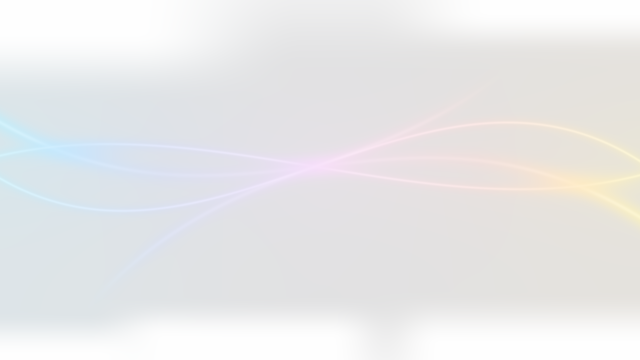
Reproduce this background procedurally as a WebGL 2 fragment shader.

```glsl
#version 300 es
precision highp float;

uniform vec2 u_resolution;
out vec4 fragColor;

const float ASPECT = 16.0 / 9.0;
const vec2 CROSSING = vec2(0.492, 0.537);

// Backdrop colours from left to right
const vec3 COOL_GRAY = vec3(0.868, 0.895, 0.908);
const vec3 MID_GRAY = vec3(0.884, 0.884, 0.888);
const vec3 WARM_GRAY = vec3(0.895, 0.885, 0.868);
const vec3 CLOUD_WHITE = vec3(0.996);

// Light colours at even steps from left to right
const int TINT_COUNT = 5;
const vec3 TINTS[TINT_COUNT] = vec3[](
    vec3(0.73, 0.94, 1.00), vec3(0.82, 0.86, 1.00), vec3(0.97, 0.87, 0.98),
    vec3(1.00, 0.86, 0.84), vec3(1.00, 0.96, 0.72));

// Strand heights: factors of x, x^2, x^3 and x^5 around the crossing
const int STRAND_COUNT = 4;
const vec4 STRANDS[STRAND_COUNT] = vec4[](
    vec4(0.116, 0.0, -0.392, 0.073), vec4(-0.165, 0.0, 0.170, 0.0),
    vec4(0.344, 0.0, -0.401, 0.0), vec4(0.363, -0.043, 0.578, 0.0));
// Per strand: core width, core strength, glow width, glow strength
const vec4 LIGHTS[STRAND_COUNT] = vec4[](
    vec4(0.0055, 0.35, 0.026, 0.36), vec4(0.0036, 0.70, 0.016, 0.30),
    vec4(0.0036, 0.75, 0.016, 0.30), vec4(0.0060, 0.35, 0.024, 0.30));

// Clouds: left, bottom, right, top; softness across and along the height
const int CLOUD_COUNT = 5;
const vec4 CLOUDS[CLOUD_COUNT] = vec4[](
    vec4(-1.0, 0.815, 0.34, 2.0), vec4(0.67, 0.91, 2.0, 2.0),
    vec4(0.20, -1.0, 0.575, 0.115), vec4(-1.0, -1.0, 0.25, 0.07),
    vec4(0.63, -1.0, 2.0, 0.115));
const vec2 CLOUD_SOFTNESS[CLOUD_COUNT] = vec2[](
    vec2(0.13, 0.10), vec2(0.10, 0.06), vec2(0.06, 0.06),
    vec2(0.10, 0.06), vec2(0.06, 0.075));

// Bright spots: centre in uv, then radii in canvas heights
const int SPOT_COUNT = 3;
const vec4 SPOTS[SPOT_COUNT] = vec4[](
    vec4(0.115, 0.580, 0.130, 0.032), vec4(0.490, 0.538, 0.110, 0.030),
    vec4(0.900, 0.490, 0.140, 0.036));
const float SPOT_STRENGTH = 0.62;
const float HAZE_HEIGHT = 0.17;
const float HAZE_STRENGTH = 0.15;

float bell(float x) {
    return exp(-x * x);
}

float softBox(vec2 p, vec4 box, vec2 softness) {
    vec2 lower = smoothstep(box.xy - softness, box.xy + softness, p);
    vec2 upper = 1.0 - smoothstep(box.zw - softness, box.zw + softness, p);
    return lower.x * lower.y * upper.x * upper.y;
}

vec3 tintAt(float x) {
    vec3 tint = TINTS[0];
    for (int i = 1; i < TINT_COUNT; i++) {
        float step01 = clamp(x * float(TINT_COUNT - 1) - float(i - 1), 0.0, 1.0);
        tint = mix(tint, TINTS[i], step01);
    }
    return tint;
}

// Approximate distance to a polynomial curve, corrected by its slope
float strandDistance(vec2 p, vec4 k) {
    float x = p.x;
    float x2 = x * x;
    float height = x * (k.x + x * k.y + x2 * k.z + x2 * x2 * k.w);
    float slope = k.x + 2.0 * x * k.y + 3.0 * x2 * k.z + 5.0 * x2 * x2 * k.w;
    return abs(p.y - height) / sqrt(1.0 + slope * slope);
}

void main() {
    vec2 uv = gl_FragCoord.xy / u_resolution;
    vec2 p = (uv - CROSSING) * vec2(ASPECT, 1.0);
    vec3 tint = tintAt(uv.x);

    // Backdrop with a faint band of coloured haze
    vec3 color = mix(COOL_GRAY, MID_GRAY, smoothstep(0.0, 0.5, uv.x));
    color = mix(color, WARM_GRAY, smoothstep(0.5, 1.0, uv.x));
    color = mix(color, tint, HAZE_STRENGTH * bell(p.y / HAZE_HEIGHT));

    // White clouds along the top and bottom
    float rim = smoothstep(0.80, 1.05, uv.y) + 1.0 - smoothstep(-0.05, 0.14, uv.y);
    color = mix(color, CLOUD_WHITE, 0.5 * rim);
    for (int i = 0; i < CLOUD_COUNT; i++) {
        color = mix(color, CLOUD_WHITE, softBox(uv, CLOUDS[i], CLOUD_SOFTNESS[i]));
    }

    // Glowing strands; the first gains light outward, the last fades out
    float outward = smoothstep(0.40, 0.80, abs(p.x));
    float tips = smoothstep(-0.67, -0.40, p.x) * (1.0 - smoothstep(0.22, 0.56, p.x));
    for (int i = 0; i < STRAND_COUNT; i++) {
        float d = strandDistance(p, STRANDS[i]);
        float gain = i == 0 ? mix(0.85, 1.7, outward) : (i == STRAND_COUNT - 1 ? tips : 1.0);
        vec4 light = LIGHTS[i];
        color = mix(color, tint, gain * light.w * bell(d / light.z));
        color = mix(color, mix(tint, vec3(1.0), 0.45), gain * light.y * bell(d / light.x));
    }

    // Bright spots where strands meet
    for (int i = 0; i < SPOT_COUNT; i++) {
        vec2 q = (uv - SPOTS[i].xy) * vec2(ASPECT, 1.0) / SPOTS[i].zw;
        color = mix(color, tint, SPOT_STRENGTH * bell(length(q)));
    }
    fragColor = vec4(color, 1.0);
}
```
